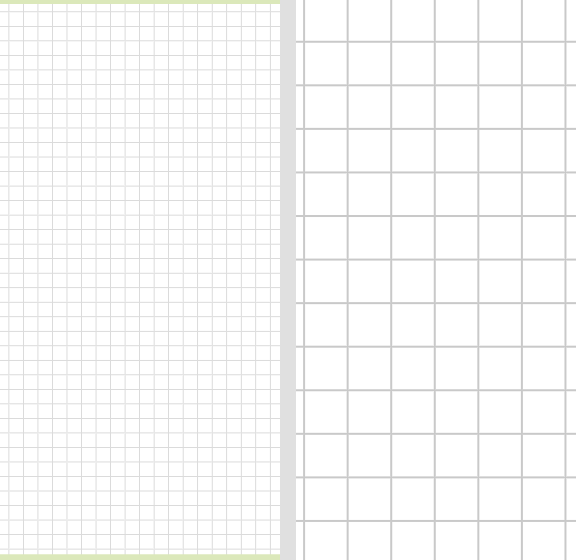
Left, the full canvas; right, a detail of the centre.
Write a Shadertoy shader that draws this pattern.

```glsl
// Share of a pixel covered by a line of the given width, at signed distance d
vec2 lineCoverage(vec2 d, float width, float pixel) {
    vec2 upper = min(d + 0.5 * pixel, vec2(0.5 * width));
    vec2 lower = max(d - 0.5 * pixel, vec2(-0.5 * width));
    return max(upper - lower, 0.0) / pixel;
}

// Smoothed step, one pixel wide
float edge(float d, float pixel) {
    return clamp(d / pixel + 0.5, 0.0, 1.0);
}

void mainImage(out vec4 fragColor, in vec2 fragCoord) {
    // Canvas width is one unit; y runs down from the top
    float pixel = 1.0 / iResolution.x;
    float height = iResolution.y * pixel;
    vec2 p = vec2(fragCoord.x, iResolution.y - fragCoord.y) * pixel;

    // Square ruling
    float pitch = 0.05186;
    vec2 cell = (p - vec2(0.0318, 0.0422)) / pitch;
    vec2 toLine = (fract(cell + 0.5) - 0.5) * pitch;
    vec2 ruled = lineCoverage(toLine, 0.0024, pixel);
    vec3 color = mix(vec3(1.0), vec3(0.79), max(ruled.x, ruled.y));

    // Green bands along the top and bottom
    float band = max(edge(0.0143 - p.y, pixel), edge(p.y - height + 0.0205, pixel));
    color = mix(color, vec3(0.86, 0.91, 0.73), band);

    fragColor = vec4(color, 1.0);
}
```
